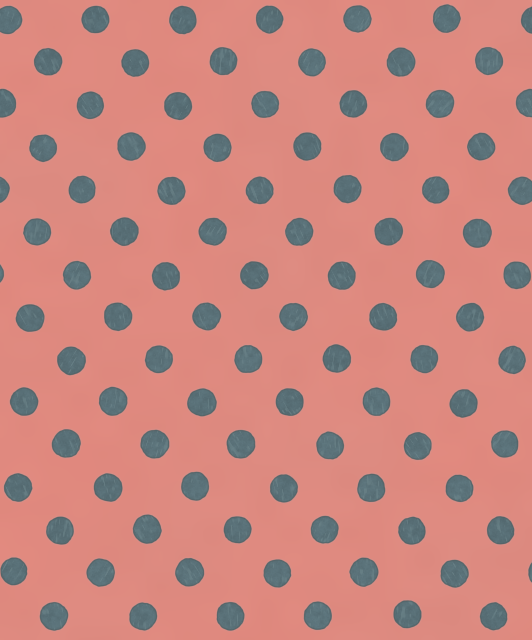
This pattern is drawn by a Shadertoy shader. Its source:

```glsl
const vec2 PITCH = vec2(0.1375, 0.0665);      // dot spacing, canvas heights
const vec2 FIRST_DOT = vec2(0.0106, 0.0303);  // measured from the top left
const float ROW_DRIFT = -0.0045;              // sideways slip of each row
const float DOT_RADIUS = 0.0218;

const vec3 CORAL = vec3(0.872, 0.540, 0.500);
const vec3 SLATE = vec3(0.347, 0.437, 0.465);
const vec3 SLATE_RIM = vec3(0.325, 0.380, 0.392);
const vec3 CHALK = vec3(0.435, 0.530, 0.550);

float hash(vec2 p) {
    vec3 q = fract(p.xyx * 0.1031);
    q += dot(q, q.yzx + 33.33);
    return fract((q.x + q.y) * q.z);
}

float noise(vec2 p) {
    vec2 i = floor(p), f = fract(p);
    f = f * f * (3.0 - 2.0 * f);
    float low = mix(hash(i), hash(i + vec2(1, 0)), f.x);
    float high = mix(hash(i + vec2(0, 1)), hash(i + vec2(1, 1)), f.x);
    return mix(low, high, f.y);
}

vec2 rotate(vec2 p, float angle) {
    float c = cos(angle), s = sin(angle);
    return vec2(c * p.x - s * p.y, s * p.x + c * p.y);
}

// Staggered rows that drift sideways; returns the dot index.
vec2 dotIndex(vec2 p, vec2 pitch, float drift, out vec2 local) {
    float row = floor(p.y / pitch.y + 0.5);
    float shift = drift * row + 0.5 * pitch.x * mod(row, 2.0);
    float column = floor((p.x - shift) / pitch.x + 0.5);
    local = p - vec2(column * pitch.x + shift, row * pitch.y);
    return vec2(column, row) + 40.0;
}

// Signed distance to a hand-cut disc with an uneven outline.
float roughDisc(vec2 p, float radius, vec2 seed) {
    vec2 direction = p / max(length(p), 1e-5);
    float wobble = noise(direction * 1.5 + seed * 7.3) - 0.5;
    float nicks = noise(direction * 5.0 + seed * 3.7) - 0.5;
    return length(p) - radius * (1.0 + 0.08 * wobble + 0.04 * nicks);
}

// Mottled paint with short, pale brush streaks.
vec3 paint(vec2 p, float dist, vec2 seed) {
    vec2 q = rotate(p, (hash(seed + 9.1) - 0.5) * 1.2);
    float mottling = noise(q * 150.0 + seed * 5.1) - 0.5;
    float streak = noise(q * vec2(360.0, 95.0) + seed * 11.7);
    float grain = noise(q * 500.0 + seed * 2.9) - 0.5;
    vec3 color = SLATE * (1.0 + 0.08 * mottling + 0.05 * grain);
    color *= 0.98 + 0.05 * hash(seed + 4.6);
    color = mix(color, CHALK, 0.55 * smoothstep(0.64, 0.95, streak));
    return mix(color, SLATE_RIM, 0.75 * smoothstep(-0.0035, -0.0005, dist));
}

// Slightly cloudy ground.
vec3 ground(vec2 p) {
    float clouds = noise(p * 7.0 + 3.0) - 0.5;
    float patches = noise(p * 24.0 + 17.0) - 0.5;
    return CORAL + vec3(0.016, -0.008, -0.010) * clouds + 0.012 * patches;
}

void mainImage(out vec4 fragColor, in vec2 fragCoord) {
    vec2 p = fragCoord / iResolution.y;
    p.y = 1.0 - p.y;

    // Dot layout with small placement and size errors
    vec2 local;
    vec2 id = dotIndex(p - FIRST_DOT, PITCH, ROW_DRIFT, local);
    local -= 0.004 * (vec2(hash(id), hash(id + 21.7)) - 0.5);
    float radius = DOT_RADIUS * (0.98 + 0.04 * hash(id + 5.3));
    float dist = roughDisc(local, radius, id);

    // Soft edge with a faint dusty halo
    float soft = max(0.0011, 0.75 / iResolution.y);
    float halo = 1.0 - smoothstep(0.0, 0.0035, dist);
    vec3 color = mix(ground(p), vec3(0.82, 0.58, 0.56), 0.5 * halo);
    float cover = 1.0 - smoothstep(-soft, soft, dist);
    color = mix(color, paint(local, dist, id), cover);

    fragColor = vec4(color, 1.0);
}
```
